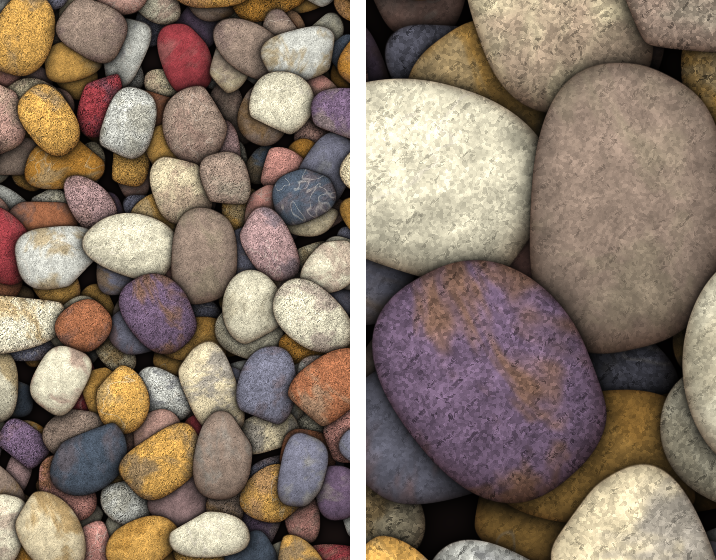
Left: the whole. Right: its middle third, enlarged.
Reproduce this texture procedurally as a Shadertoy shader.

```glsl
// A bed of smooth, many-coloured beach pebbles heaped in layers with dark gaps.

#define TOP_CELL 0.2        // grid step of the uppermost stones, in canvas widths
#define CELL_SHRINK 0.8     // size ratio of each deeper layer
#define JITTER 0.42         // scatter of the stones in their cells
#define TOP_SHARE 0.84      // share of filled cells in the top layer
#define SHADOW_DEPTH 0.7
#define SHADOW_WIDTH 0.0105
#define GRAIN_SCALE 150.0   // mineral grains per canvas width
#define LIGHT_DIR vec2(-0.3, 0.9)

const int LAYERS = 3;
const int TINTS = 14;

// Stone tints, the most common first
const vec3 PALETTE[TINTS] = vec3[TINTS](
    vec3(0.89, 0.86, 0.75), vec3(0.83, 0.64, 0.34), vec3(0.81, 0.81, 0.77),
    vec3(0.78, 0.62, 0.56), vec3(0.48, 0.48, 0.54), vec3(0.85, 0.79, 0.65),
    vec3(0.76, 0.54, 0.24), vec3(0.67, 0.55, 0.54), vec3(0.81, 0.58, 0.53),
    vec3(0.61, 0.53, 0.47), vec3(0.46, 0.38, 0.47), vec3(0.68, 0.44, 0.31),
    vec3(0.63, 0.26, 0.28), vec3(0.31, 0.35, 0.40));

vec2 hash2(vec2 p) {
    return fract(sin(vec2(dot(p, vec2(127.1, 311.7)),
                          dot(p, vec2(269.5, 183.3)))) * 43758.5);
}

// Layered, warped sines, roughly -1 to 1
float waves(vec2 p) {
    float sum = 0.0, amp = 0.6;
    for (int i = 0; i < 5; i++) {
        p = mat2(1.5, 1.1, -1.1, 1.5) * p + 0.7 * sin(p.yx) + 1.7;
        sum += amp * sin(p.x) * sin(p.y);
        amp *= 0.68;
    }
    return sum;
}

// Cellular noise: distance to the nearest grain and its random tone
vec2 grains(vec2 p) {
    vec2 cell = floor(p), best = vec2(9.0, 0.0);
    for (int j = -1; j <= 1; j++)
    for (int i = -1; i <= 1; i++) {
        vec2 id = cell + vec2(i, j);
        vec2 rnd = hash2(id);
        float dist = length(id + rnd - p);
        if (dist < best.x) best = vec2(dist, fract(rnd.x * 17.0 + rnd.y));
    }
    return best;
}

// Mottled, speckled and sometimes veined rock
vec3 rock(vec2 p, vec2 id) {
    vec2 pick = hash2(id + 5.3), kind = hash2(id + 9.1);
    vec3 base = PALETTE[int(pow(pick.x, 1.4) * float(TINTS))];
    vec3 stain = mix(base, PALETTE[int(pick.y * 9.0)], 0.4) * 0.86;
    vec2 local = p + 3.0 * pick;
    float patches = waves(local * 11.0);
    vec3 col = mix(base, stain, smoothstep(-0.1, 0.7, patches));
    col *= 0.95 + 0.12 * kind.x + 0.1 * waves(local * 50.0);

    float vein = smoothstep(0.06, 0.0, abs(waves(local * 6.0 + 4.0) - 0.15));
    col = mix(col, vec3(0.88, 0.84, 0.78), 0.4 * vein * step(0.75, kind.x));

    // Coarse and fine mineral grains, with small dark pits
    vec2 coarse = grains(p * GRAIN_SCALE + waves(local * 90.0));
    vec2 fine = grains(p * GRAIN_SCALE * 2.1 + 8.0);
    float rough = mix(0.16, 0.5, kind.y * kind.y);
    col *= 1.0 + rough * (0.55 * coarse.y + 0.9 * fine.y - 0.725);
    float pit = smoothstep(0.5, 0.2, coarse.x) * step(0.86, coarse.y);
    return col * (1.0 - rough * pit);
}

// Radius field of a worn stone: 0 at the centre, 1 on the outline
float stoneField(vec2 q, vec2 id) {
    vec2 form = hash2(id + 2.7), cut = hash2(id + 7.9);
    q.x *= 1.0 + 0.36 * (form.x - 0.5) * q.y;
    float power = mix(2.0, 2.9, form.y);
    float r = pow(dot(pow(abs(q) + 1e-4, vec2(power)), vec2(1.0)), 1.0 / power);
    r += 0.06 * r * sin(2.3 * q.x + 6.3 * cut.x) * sin(2.1 * q.y + 6.3 * form.x);
    float angle = 6.283 * cut.x;
    float facet = dot(q, vec2(cos(angle), sin(angle))) * mix(0.9, 1.4, cut.y);
    return 0.5 * (r + facet + sqrt((r - facet) * (r - facet) + 0.006));
}

void mainImage(out vec4 fragColor, in vec2 fragCoord) {
    vec2 uv = fragCoord / iResolution.x;
    float pixel = 0.7 / iResolution.x;
    vec3 col = vec3(0.1, 0.07, 0.065);

    // Paint from the deepest layer to the top
    for (int layer = 0; layer < LAYERS; layer++) {
        float height = float(layer) / float(LAYERS - 1);
        float size = TOP_CELL * pow(CELL_SHRINK, float(LAYERS - 1 - layer));
        vec2 grid = uv / size + 13.7 * float(layer + 1);

        for (int j = 1; j >= -1; j--)
        for (int i = -1; i <= 1; i++) {
            float row = floor(grid.y) + float(j);
            float stagger = 0.5 * mod(row, 2.0);
            vec2 cell = vec2(floor(grid.x - stagger) + float(i), row);
            vec2 id = cell + 37.0 * float(layer);
            vec2 place = hash2(id), build = hash2(id + 3.1);
            if (layer == LAYERS - 1 && build.x > TOP_SHARE) continue;

            vec2 centre = cell + 0.5 + vec2(stagger, 0.0) + JITTER * (place - 0.5);
            vec2 p = (grid - centre) * size;
            float turn = 6.283 * fract(build.y * 7.3 + place.x);
            float radius = size * mix(0.38, 0.58, fract(place.y * 5.7));
            float stretch = mix(1.03, 1.34, build.y);
            vec2 axes = radius * vec2(stretch, 1.0 / stretch);
            vec2 q = mat2(cos(turn), -sin(turn), sin(turn), cos(turn)) * p / axes;
            float r = stoneField(q, id);
            float dist = (r - 1.0) * axes.y;
            vec2 side = p / radius;

            // Contact shadow, longer on the side away from the light
            float reach = SHADOW_WIDTH * (1.0 - 0.35 * dot(side, LIGHT_DIR) / max(r, 1.0));
            col *= 1.0 - SHADOW_DEPTH * exp(-max(dist, 0.0) / max(reach, 0.003));

            // Domed stone under soft light
            if (dist < pixel) {
                float dome = sqrt(1.0 - pow(min(r, 1.0), 5.0));
                float light = mix(0.42, 1.0, dome) + 0.15 * dot(side, LIGHT_DIR);
                vec3 stone = rock(uv, id) * light * mix(0.84, 1.04, height);
                stone *= mix(vec3(1.0, 0.88, 0.82), vec3(1.0), smoothstep(0.3, 0.9, light));
                col = mix(col, stone, smoothstep(pixel, -pixel, dist));
            }
        }
    }
    fragColor = vec4(clamp(col, 0.0, 1.0), 1.0);
}
```
